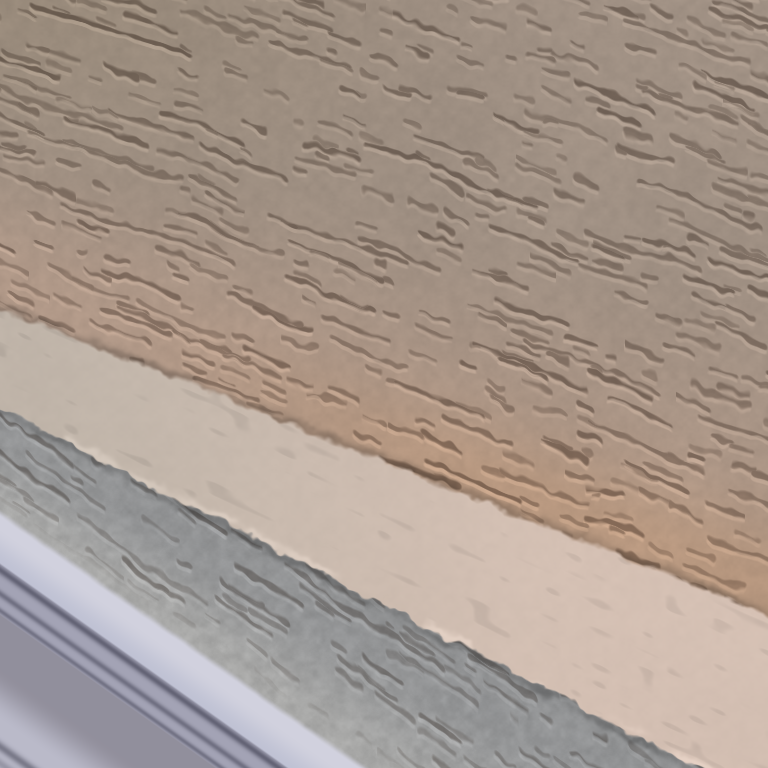
Reproduce this texture procedurally as a Shadertoy shader.

```glsl
float hash(vec2 p) {
    return fract(sin(dot(p, vec2(127.1, 311.7))) * 43758.5453);
}

float noise(vec2 p) {
    vec2 i = floor(p), f = fract(p);
    f = f * f * (3.0 - 2.0 * f);
    return mix(mix(hash(i), hash(i + vec2(1, 0)), f.x),
               mix(hash(i + vec2(0, 1)), hash(i + vec2(1, 1)), f.x), f.y);
}

float fbm(vec2 p) {
    float sum = 0.0, amp = 0.5;
    for (int i = 0; i < 4; i++) {
        sum += amp * noise(p);
        p = p * 2.03 + 7.1;
        amp *= 0.5;
    }
    return sum;
}

// One random dash per cell, with ragged outline
float dashes(vec2 p, vec2 size, float density, float seed) {
    float row = floor(p.y / size.y);
    p.x += hash(vec2(row, seed)) * size.x;
    vec2 id = vec2(floor(p.x / size.x), row) + seed * 17.3;
    vec2 d = (fract(p / size) - 0.5) * size;
    float len = size.x * mix(0.06, 0.44, hash(id + 3.1));
    d.y -= (hash(id + 5.7) - 0.5) * size.y * 0.45;
    d.x -= (hash(id + 9.2) - 0.5) * (size.x - 2.0 * len) * 0.8;
    float ragged = noise(p * vec2(75, 130) + seed);
    float dist = length(vec2(max(abs(d.x) - len, 0.0), d.y)) - 0.0045 * ragged;
    float strength = step(hash(id + 1.9), density) * mix(0.55, 1.0, hash(id + 6.4));
    return strength * (1.0 - smoothstep(-0.0012, 0.0026, dist));
}

float grooves(vec2 p) {
    p.y += (noise(p * vec2(16, 22)) - 0.5) * 0.014 + (noise(p * 85.0) - 0.5) * 0.006;
    float g = dashes(p, vec2(0.26, 0.041), 0.62, 1.0);
    g = max(g, dashes(p + 0.013, vec2(0.13, 0.027), 0.6, 2.0));
    g = max(g, 0.8 * dashes(p + 0.007, vec2(0.055, 0.021), 0.45, 3.0));
    return g;
}

// Dark cut with a lit lip underneath
vec3 carve(vec3 col, vec2 p, float depth) {
    float cut = grooves(p);
    float lip = grooves(p + vec2(0.001, 0.0055));
    col *= 1.0 + 0.13 * depth * lip * (1.0 - cut);
    return col * (1.0 - vec3(0.31, 0.34, 0.36) * depth * cut);
}

float line(float s, float center, float width) {
    return exp(-pow((s - center) / width, 2.0));
}

void mainImage(out vec4 fragColor, in vec2 fragCoord) {
    vec2 uv = fragCoord / iResolution.xy;
    float aa = 1.5 / iResolution.y;
    float rough = noise(uv * 55.0) - 0.5;
    float fine = noise(uv * 140.0) - 0.5;
    float grain = fbm(uv * 90.0) - 0.47;

    // Heights of the three slanted boundaries
    float wallEdge = 0.598 - 0.398 * uv.x;
    float bandEdge = 0.469 - 0.515 * uv.x;
    float frameEdge = 0.332 - 0.70 * uv.x;

    // Upper wall, its grooves fanning from level to slanted
    float fan = (uv.y - wallEdge) / (1.03 - wallEdge);
    vec3 wall = mix(vec3(0.69, 0.595, 0.53), vec3(0.625, 0.565, 0.515), smoothstep(0.0, 0.6, fan));
    wall = mix(wall, vec3(0.59, 0.535, 0.47), 0.7 * smoothstep(0.75, 0.0, uv.x) * smoothstep(0.2, 1.0, fan));
    wall += vec3(0.03, 0.0, -0.03) * line(fan, 0.03, 0.12) * smoothstep(0.1, 0.7, uv.x);
    wall *= 1.0 + 0.09 * grain + 0.05 * (fbm(uv * 7.0) - 0.47);
    wall = carve(wall, vec2(uv.x, fan * mix(0.46, 0.78, uv.x)), 1.0);
    float wallSide = uv.y - wallEdge - 0.009 * rough - 0.004 * fine;
    wall *= 1.0 - 0.17 * line(wallSide, 0.003, 0.007) * (0.5 + noise(uv * 28.0));

    // Smooth pale band
    vec3 band = mix(vec3(0.755, 0.71, 0.665), vec3(0.83, 0.75, 0.70), smoothstep(0.0, 0.85, uv.x));
    band *= 1.0 + 0.03 * grain + 0.03 * (fbm(uv * 6.0) - 0.47);
    vec2 streak = vec2(uv.x, uv.y + 0.45 * uv.x) * vec2(32, 85);
    band *= 1.0 - 0.06 * smoothstep(0.76, 0.95, noise(streak));
    float bandSide = uv.y - bandEdge - 0.010 * rough - 0.005 * fine;
    band += 0.07 * line(bandSide, 0.004, 0.006) * smoothstep(0.4, 0.7, noise(uv * 30.0));

    // Grey lower wall
    float lane = (uv.y - frameEdge) / (bandEdge - frameEdge);
    vec3 grey = mix(vec3(0.66, 0.66, 0.655), vec3(0.575, 0.58, 0.585), smoothstep(0.0, 0.75, lane));
    grey *= 1.0 + 0.17 * grain;
    grey = carve(grey, vec2(uv.x, lane * mix(0.14, 0.26, uv.x) + 3.0), 0.85 * smoothstep(0.05, 0.3, lane));
    grey *= 1.0 - 0.18 * line(bandSide, -0.004, 0.007) * (0.4 + noise(uv * 24.0));

    // Window frame: white rail, grooved track, then panel
    float s = uv.y + 0.71 * uv.x;
    vec3 rail = mix(vec3(0.75, 0.76, 0.83), vec3(0.82, 0.82, 0.87), smoothstep(0.265, 0.315, s));
    vec3 panel = mix(vec3(0.73, 0.73, 0.79), vec3(0.57, 0.56, 0.61), smoothstep(0.06, 0.13, s));
    panel -= 0.25 * line(s, 0.028, 0.007) + 0.14 * line(s, 0.006, 0.007);
    vec3 track = vec3(0.64, 0.64, 0.71);
    track -= 0.25 * line(s, 0.258, 0.006) + 0.20 * line(s, 0.227, 0.005) + 0.19 * line(s, 0.205, 0.004);
    vec3 frame = mix(panel, track, smoothstep(-aa, aa, s - 0.200));
    frame = mix(frame, rail, smoothstep(-aa, aa, s - 0.266));

    // Stack the layers upward
    float frameSide = uv.y - frameEdge - 0.002 * rough;
    vec3 col = mix(frame, grey, smoothstep(-0.004 - aa, 0.004 + aa, frameSide));
    col = mix(col, band, smoothstep(-aa, aa, bandSide));
    col = mix(col, wall, smoothstep(-0.002 - aa, 0.002 + aa, wallSide));
    fragColor = vec4(clamp(col, 0.0, 1.0), 1.0);
}
```
